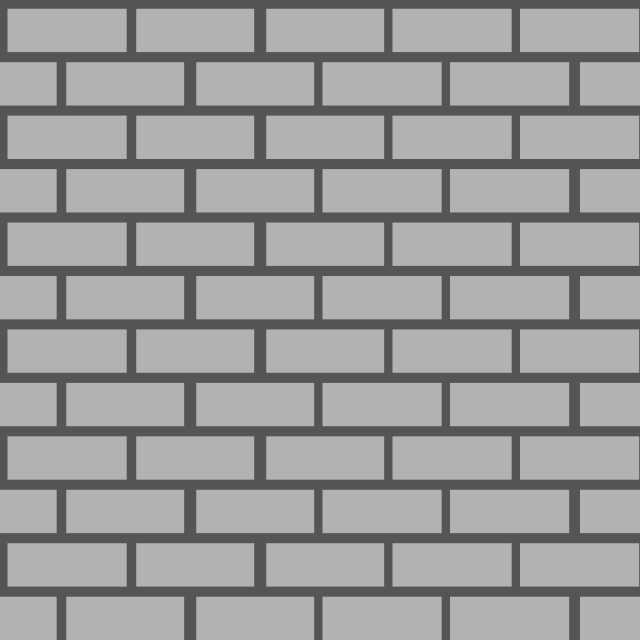
This pattern is drawn by a WebGL 1 fragment shader. Its source:

```glsl
precision highp float;
// Flat grey brick wall in running bond, with slightly uneven upright joints.
uniform vec2 u_resolution;

// 1.0 where two small whole numbers are equal.
float same(float a, float b) {
    return 1.0 - step(0.5, abs(a - b));
}

// Signed distance to the upright joints of one course, negative in mortar.
float uprightJoints(float x) {
    float nearest = 1000.0;
    for (int i = -1; i < 5; i++) {
        float n = float(i);
        float left = 68.0 + 153.0 * n + 3.0 * step(1.5, n);
        float width = 10.0 + 1.5 * same(n, 0.0) + 4.5 * same(n, 1.0) + 3.0 * same(n, 4.0);
        nearest = min(nearest, abs(x - left - 0.5 * width) - 0.5 * width);
    }
    return nearest;
}

void main() {
    // The wall is 768 units wide and high, measured from its top left corner.
    vec2 uv = gl_FragCoord.xy / u_resolution;
    vec2 wall = 768.0 * vec2(uv.x, 1.0 - uv.y);
    vec2 unitsPerPixel = 768.0 / u_resolution;

    // Twelve courses; every other one is shifted along the wall.
    float pitch = 64.14;
    float fromTop = wall.y - 4.43;
    float course = floor(fromTop / pitch);
    float shift = 84.0 * (1.0 - mod(course, 2.0));

    // Distances inside the brick from its level and upright edges.
    float inY = 26.0 - abs(mod(fromTop, pitch) - 0.5 * pitch);
    float inX = uprightJoints(wall.x - shift);

    vec2 cover = clamp(vec2(inX, inY) / unitsPerPixel + 0.5, 0.0, 1.0);
    vec3 mortar = vec3(0.335);
    vec3 brick = vec3(0.70);
    gl_FragColor = vec4(mix(mortar, brick, cover.x * cover.y), 1.0);
}
```
